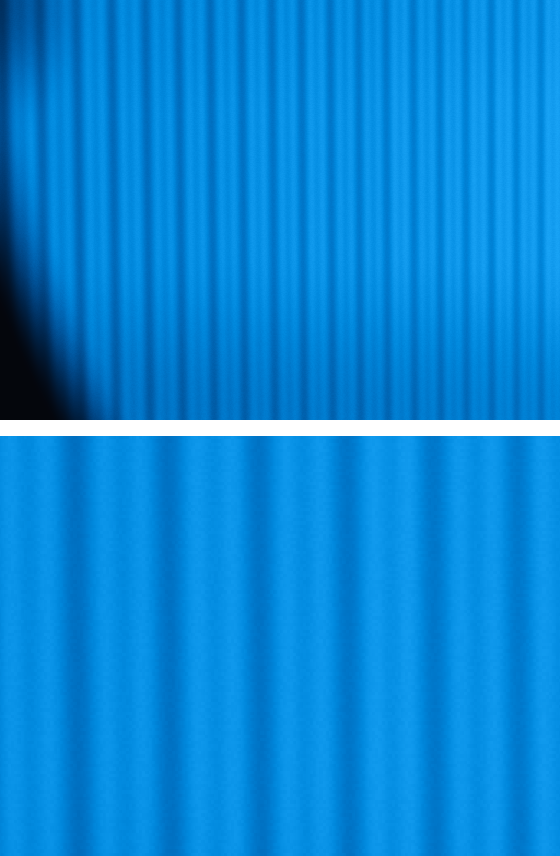
Top: the whole. Bottom: its middle third, enlarged.
Reproduce this pattern procedurally as a Shadertoy shader.

```glsl
// Blue ribbed sheet in soft light: vertical double-ridged folds that narrow
// toward the right, built from a quadratic phase and cosine grooves, then
// shaded by a curved shadow at the lower left and a gentle edge falloff.

const float TAU = 6.2831853;

float hash(vec2 p) {
    return fract(sin(dot(p, vec2(127.1, 311.7))) * 43758.5453);
}

// Fold count from the left edge; whole numbers fall on the deep grooves.
float foldPhase(vec2 uv) {
    float x = uv.x - 0.012 * (1.0 - uv.y) * (1.0 - uv.x);
    return -1.06 + 14.51 * x + 4.335 * x * x;
}

// Brightness of the ribs: a deep groove per fold and a faint one between.
float ribs(vec2 uv) {
    float phase = foldPhase(uv);
    float wave = 0.5 + 0.5 * cos(TAU * phase);
    float groove = pow(wave, 2.6) + 0.36 * pow(1.0 - wave, 5.0);
    float variation = (hash(vec2(floor(phase), 3.0)) - 0.5) * (1.0 - wave);
    float depth = mix(0.33, 0.19, uv.x);
    return mix(0.565, 0.635, uv.x) * (1.0 - depth * groove + 0.035 * variation);
}

// Large-scale light: curved shadow, dim top-left corner, darker lower edge.
float lighting(vec2 uv) {
    float shadowEdge = 0.135 - 0.4 * uv.y + 0.2 * uv.y * uv.y;
    float light = smoothstep(-0.045, 0.105, uv.x - shadowEdge);
    float corner = length(vec2(uv.x / 0.17, (1.0 - uv.y) / 0.35));
    light *= 1.0 - 0.45 * (1.0 - smoothstep(0.0, 1.0, corner));
    light *= 1.0 - 0.19 * (1.0 - smoothstep(0.0, 0.42, uv.y));
    return light * (1.0 - 0.04 * smoothstep(0.7, 1.0, uv.y));
}

// Green level drives the whole ramp from near black to bright azure.
vec3 blueRamp(float level) {
    float red = 0.1 * smoothstep(0.52, 0.66, level)
              + 0.015 * (1.0 - smoothstep(0.0, 0.15, level));
    return vec3(red, level, level * (2.2 - 1.09 * level));
}

void mainImage(out vec4 fragColor, in vec2 fragCoord) {
    vec2 uv = fragCoord / iResolution.xy;
    float level = 0.022 + 0.975 * ribs(uv) * lighting(uv);

    // Fine grain, fading out in the shadow
    float grain = hash(floor(uv * vec2(512.0, 384.0))) - 0.5;
    level += 0.018 * grain * smoothstep(0.0, 0.4, level);

    fragColor = vec4(blueRamp(level), 1.0);
}
```
